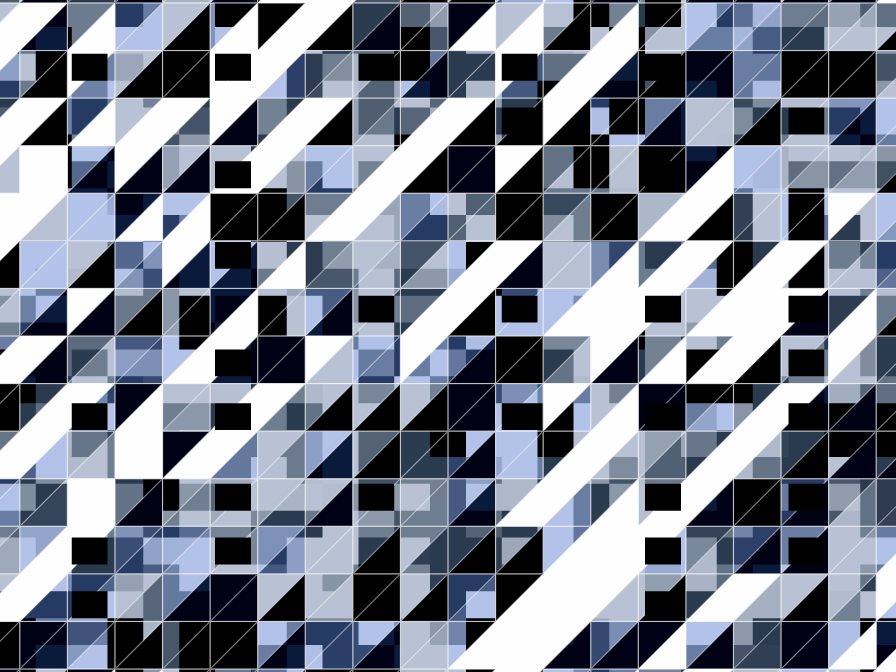
This background is drawn by a WebGL 2 fragment shader. Its source:

```glsl
#version 300 es
precision highp float;
// Slate, black and white triangle mosaic crossed by a finer grid of tinted blocks.

#define CELL 0.0708        // triangle cell side, in canvas heights
#define BLOCKS 25.0        // blocks along each canvas side
#define RUN_LENGTH 7.0     // triangles in one diagonal run
#define WHITE_RUNS 0.27    // share of runs that are white
#define LOWER_BLACK 0.45   // share of black lower triangles
#define UPPER_BLACK 0.14   // share of black upper triangles
#define BLACK_BLOCKS 0.11  // share of black blocks over grey
#define LONE_BLOCKS 0.60   // share of black blocks among those inside one cell
#define LINE_WIDTH 0.0017  // hairline width, in canvas heights
#define SAMPLES 4          // supersampling per axis

uniform vec2 u_resolution;
out vec4 fragColor;

const vec3 WHITE = vec3(0.995);
const vec3 LIGHT = vec3(0.72, 0.76, 0.83);
const vec3 MID   = vec3(0.43, 0.49, 0.56);
const vec3 DARK  = vec3(0.17, 0.23, 0.31);
const vec3 NAVY  = vec3(0.04, 0.10, 0.23);
const vec3 INK   = vec3(0.005, 0.005, 0.085);
const vec3 BLACK = vec3(0.0);

float hash(vec2 p, float seed) {
    vec3 q = fract(vec3(p.xyx + seed * 17.31) * vec3(0.1031, 0.1030, 0.0973));
    q += dot(q, q.yzx + 33.33);
    return fract((q.x + q.y) * q.z);
}

vec2 toCell(vec2 uv) {
    return (uv - 0.5) * vec2(u_resolution.x / u_resolution.y, 1.0) / CELL;
}

// Grey ramp from dark slate to pale blue-grey
vec3 slate(float tone, float blueness) {
    vec3 c = mix(DARK, MID, smoothstep(0.20, 0.40, tone));
    c = mix(c, LIGHT, smoothstep(0.42, 0.62, tone));
    return c + blueness * vec3(-0.02, 0.0, 0.08);
}

// Colour in rgb, hairline visibility in a
vec4 mosaic(vec2 uv) {
    vec2 p = toCell(uv);
    vec2 cell = floor(p);
    vec2 f = p - cell;
    float upper = step(f.x, f.y);
    vec2 block = floor(uv * BLOCKS);

    // Opaque black blocks that sit wholly inside one cell
    vec2 first = floor(toCell(block / BLOCKS) + 0.02);
    vec2 last = floor(toCell((block + 1.0) / BLOCKS) - 0.02);
    if (first == last && hash(block, 1.0) < LONE_BLOCKS) return vec4(BLACK, 0.0);

    // Diagonal white runs
    float band = floor(p.x - p.y);
    float run = floor((cell.x + cell.y) / RUN_LENGTH + hash(vec2(band, 3.0), 2.0));
    float triangle = hash(cell + vec2(0.0, 71.0 * upper), 3.0);
    bool white = hash(vec2(band, run), 4.0) < WHITE_RUNS && triangle > 0.25;
    if (white) return vec4(WHITE, 1.0);

    // Black triangles, some inked blue
    float blockTone = floor(hash(block, 5.0) * 3.0) * 0.5;
    float ink = hash(cell, 6.0);
    if (hash(cell, 7.0) < mix(LOWER_BLACK, UPPER_BLACK, upper)) {
        vec3 dark = ink > 0.45 ? INK : BLACK;
        if (ink > 0.75 && blockTone > 0.75) dark = NAVY;
        return vec4(dark, 1.0);
    }

    // Grey triangles shaded by the blocks, with black block pairs
    vec2 pair = vec2(block.x, floor(block.y * 0.5));
    if (hash(pair, 8.0) < BLACK_BLOCKS) return vec4(BLACK, 1.0);
    float tone = mix(hash(cell + vec2(0.0, 71.0 * upper), 9.0), blockTone, 0.45);
    return vec4(slate(tone, step(0.65, ink)), 1.0);
}

// Antialiased hairline coverage for a distance in canvas heights
float hairline(float dist) {
    return clamp((0.5 * LINE_WIDTH - dist) * u_resolution.y + 0.5, 0.0, 1.0);
}

void main() {
    // Supersampled mosaic
    vec4 sum = vec4(0.0);
    for (int y = 0; y < SAMPLES; y++) {
        for (int x = 0; x < SAMPLES; x++) {
            vec2 offset = (vec2(x, y) + 0.5) / float(SAMPLES) - 0.5;
            sum += mosaic((gl_FragCoord.xy + offset) / u_resolution);
        }
    }
    sum /= float(SAMPLES * SAMPLES);

    // White hairlines along cell sides and diagonals
    vec2 p = toCell(gl_FragCoord.xy / u_resolution);
    vec2 side = abs(fract(p + 0.5) - 0.5) * CELL;
    float diagonal = abs(fract(p.x - p.y + 0.5) - 0.5) * CELL * inversesqrt(2.0);
    float line = max(0.75 * hairline(min(side.x, side.y)), 0.5 * hairline(diagonal));

    fragColor = vec4(mix(sum.rgb, WHITE, line * sum.a), 1.0);
}
```
